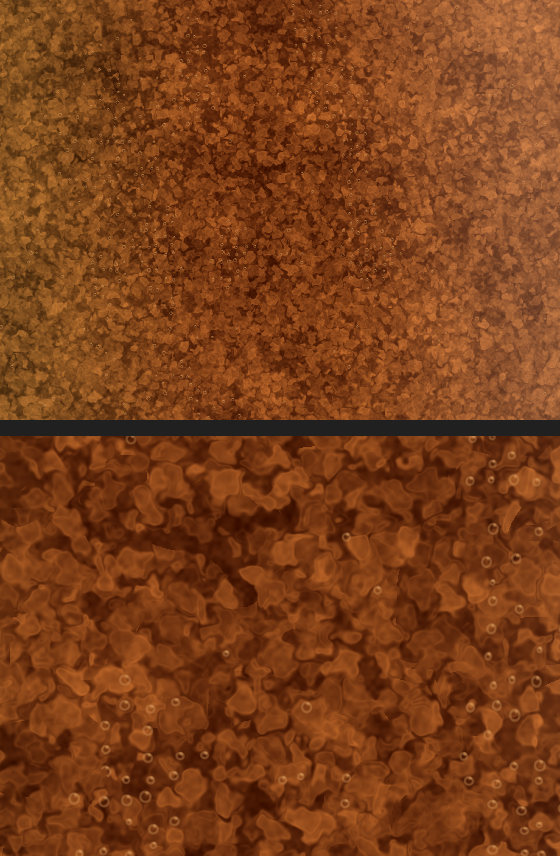
Top, the full canvas; bottom, a detail of the centre.
Reproduce this texture procedurally as a Shadertoy shader.

```glsl
// Wet rust-brown sand seen through glass: layers of translucent, lumpy grains
// over dark gaps, with tiny air bubbles in the middle. The light drifts from
// olive on the left, through deep orange, to a pale pinkish haze on the right.

float hash(vec2 p) {
    vec3 q = fract(vec3(p.xyx) * 0.1031);
    q += dot(q, q.yzx + 33.33);
    return fract((q.x + q.y) * q.z);
}

vec2 hash2(vec2 p) {
    return vec2(hash(p), hash(p + 71.7));
}

float noise(vec2 p) {
    vec2 i = floor(p), f = fract(p);
    f = f * f * (3.0 - 2.0 * f);
    return mix(mix(hash(i), hash(i + vec2(1, 0)), f.x),
               mix(hash(i + vec2(0, 1)), hash(i + vec2(1, 1)), f.x), f.y);
}

vec2 wobble(vec2 p) {
    return vec2(noise(p), noise(p + 37.3)) - 0.5;
}

// Lays one sheet of scattered grains over the tone below it
float grainLayer(float tone, vec2 p, float level, float density, float soft) {
    vec2 cell = floor(p);
    for (int y = -1; y <= 1; y++)
    for (int x = -1; x <= 1; x++) {
        vec2 id = cell + vec2(x, y);
        vec2 seed = id + 200.0 + level * 431.0;
        float size = hash(seed + 5.3);
        float radius = mix(0.24, 0.66, size * size);
        float d = length(p - id - hash2(seed)) - radius;
        float cover = smoothstep(soft, -soft, d) * step(hash(seed + 19.1), density);
        float rim = smoothstep(0.17, 0.0, abs(d + 0.09));
        float grain = mix(0.26, 0.64, level) + 0.46 * (hash(seed + 43.9) - 0.5);
        tone = mix(tone, grain + 0.15 * rim - 0.05, 0.84 * cover);
    }
    return tone;
}

// Thin bright rings with a glint, gathered in upright streaks
float bubbles(vec2 p, float amount) {
    vec2 g = p * 52.0, id = floor(g);
    float streak = smoothstep(0.5, 0.8, noise(id * vec2(0.25, 0.1) + 80.0));
    vec2 d = (fract(g) - 0.28 - 0.44 * hash2(id + 311.0)) / 52.0;
    float radius = mix(0.0016, 0.0040, hash(id + 97.0));
    float ring = smoothstep(0.0016, 0.0003, abs(length(d) - radius));
    float glint = smoothstep(0.0022, 0.0005, length(d - radius * vec2(0.3, 0.7)));
    return (0.5 * ring + 0.6 * glint) * step(hash(id + 151.0), amount * streak + 0.02);
}

void mainImage(out vec4 fragColor, in vec2 fragCoord) {
    vec2 p = fragCoord / iResolution.y;
    float across = fragCoord.x / iResolution.x;
    vec2 center = p - vec2(0.5 * iResolution.x / iResolution.y, 0.5);
    float middle = smoothstep(0.75, 0.15, length(center));
    float soft = mix(0.26, 0.13, middle);

    // Gaps open where the clumping noise is low
    float clump = 0.45 * noise(p * 8.0 + 4.0) + 0.55 * noise(p * 22.0 + 60.0);
    float density = 0.57 + 0.95 * (clump - 0.5);
    float tone = -0.02 + 0.20 * noise(p * 40.0 + 11.0);

    // Grains, deep and dark to near and bright
    vec2 bent = p + 0.012 * wobble(p * 75.0) + 0.008 * wobble(p * 150.0 + 9.0);
    for (int i = 0; i < 5; i++) {
        float level = float(i) / 4.0;
        float a = 0.4 + 1.1 * float(i);
        mat2 turn = mat2(cos(a), sin(a), -sin(a), cos(a));
        float scale = mix(44.0, 60.0, fract(level * 2.6));
        tone = grainLayer(tone, turn * bent * scale, level, density, soft);
    }

    // Fine mottling and broad uneven brightness
    tone += 0.22 * (noise(p * 150.0) - 0.5) + 0.18 * (noise(p * 270.0 + 5.0) - 0.5);
    tone += 0.24 * (noise(p * 4.0 + 23.0) - 0.5) + 0.22 * (noise(p * 11.0 + 31.0) - 0.5);

    // Rust ramp, then the side light
    vec3 color = mix(vec3(0.32, 0.12, 0.025), vec3(0.75, 0.405, 0.16), tone);
    float left = smoothstep(0.42, 0.0, across);
    float right = smoothstep(0.55, 1.0, across + 0.1 * center.y);
    color += left * vec3(-0.01, 0.055, 0.025);
    color = mix(color, vec3(0.86, 0.60, 0.42), 0.14 * right);
    color += right * vec3(0.08, 0.085, 0.085);
    color += (1.0 - middle) * vec3(0.012, 0.016, 0.014);

    // Bubbles
    float ringLight = bubbles(p + 0.012 * wobble(p * 9.0), 0.7 * middle);
    color = mix(color, vec3(0.82, 0.58, 0.34), ringLight * 0.75);

    fragColor = vec4(clamp(color, 0.0, 1.0), 1.0);
}
```
